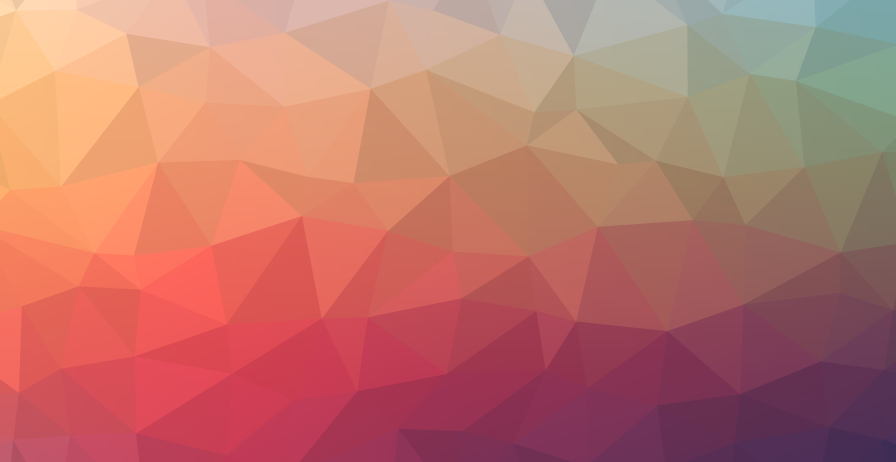
Give the GLSL for this background, as a WebGL 2 fragment shader.

```glsl
#version 300 es
precision highp float;

uniform vec2 u_resolution;
out vec4 fragColor;

const float TAU = 6.2831853;
const vec2 CELL = vec2(1.0 / 12.0, 0.1528);   // mesh pitch, share of canvas
const float BASE_HEIGHT = 0.025;              // height of mesh row 0
const vec2 JITTER = vec2(0.68, 0.28);
const float WAVE_COUNT = 2.55;
const float WAVE_HEIGHT = 0.28;
const float FACET_CONTRAST = 0.055;

// Where each mesh row crests, from the bottom row up
const float CREST[7] = float[7](0.50, 0.55, 0.51, 0.36, 0.63, 0.47, 0.44);

vec2 hash2(vec2 p) {
    vec3 q = fract(p.xyx * vec3(0.1031, 0.1030, 0.0973));
    q += dot(q, q.yzx + 33.33);
    return fract((q.xx + q.yz) * q.zy);
}

float cross2(vec2 a, vec2 b) {
    return a.x * b.y - a.y * b.x;
}

// Horizontal ramp with stops at 0, 1/4, 1/2 and 1
vec3 ramp(vec3 left, vec3 quarter, vec3 middle, vec3 right, float x) {
    vec3 color = mix(left, quarter, clamp(x * 4.0, 0.0, 1.0));
    color = mix(color, middle, clamp(x * 4.0 - 1.0, 0.0, 1.0));
    return mix(color, right, clamp(x * 2.0 - 1.0, 0.0, 1.0));
}

// Six ramps stacked from the bottom to the top
vec3 sunset(vec2 uv) {
    float x = uv.x;
    float y = uv.y * 5.0;
    vec3 plum = ramp(vec3(0.72, 0.34, 0.41), vec3(0.75, 0.22, 0.33),
                     vec3(0.49, 0.19, 0.33), vec3(0.25, 0.18, 0.34), x);
    vec3 crimson = ramp(vec3(0.90, 0.37, 0.36), vec3(0.87, 0.26, 0.32),
                        vec3(0.67, 0.20, 0.32), vec3(0.36, 0.20, 0.33), x);
    vec3 coral = ramp(vec3(0.98, 0.50, 0.37), vec3(0.95, 0.37, 0.34),
                      vec3(0.80, 0.37, 0.35), vec3(0.47, 0.33, 0.34), x);
    vec3 amber = ramp(vec3(0.99, 0.68, 0.42), vec3(0.94, 0.56, 0.42),
                      vec3(0.80, 0.52, 0.39), vec3(0.50, 0.51, 0.40), x);
    vec3 sand = ramp(vec3(0.99, 0.76, 0.50), vec3(0.94, 0.65, 0.51),
                     vec3(0.81, 0.63, 0.49), vec3(0.48, 0.63, 0.53), x);
    vec3 haze = ramp(vec3(0.99, 0.83, 0.67), vec3(0.91, 0.72, 0.68),
                     vec3(0.79, 0.70, 0.67), vec3(0.48, 0.68, 0.71), x);
    vec3 color = mix(plum, crimson, clamp(y, 0.0, 1.0));
    color = mix(color, coral, clamp(y - 1.0, 0.0, 1.0));
    color = mix(color, amber, clamp(y - 2.0, 0.0, 1.0));
    color = mix(color, sand, clamp(y - 3.0, 0.0, 1.0));
    return mix(color, haze, clamp(y - 4.0, 0.0, 1.0));
}

// Mesh vertex in height units: jittered grid riding on a wave per row
vec2 meshVertex(vec2 id, float aspect) {
    vec2 grid = id + (hash2(id + 17.0) - 0.5) * JITTER;
    float crest = CREST[int(clamp(id.y, 0.0, 6.0))];
    grid.y += WAVE_HEIGHT * cos(TAU * WAVE_COUNT * (grid.x * CELL.x - crest));
    return (grid * CELL + vec2(0.0, BASE_HEIGHT)) * vec2(aspect, 1.0);
}

// Signed distance to an edge, positive on its left
float edgeDistance(vec2 p, vec2 a, vec2 b) {
    return cross2(b - a, p - a) / length(b - a);
}

// Facet color in rgb, weighted by its pixel coverage in alpha
vec4 facet(vec2 p, vec2 a, vec2 b, vec2 c, vec2 seed, float aspect, float pixel) {
    float inside = min(edgeDistance(p, a, b),
                       min(edgeDistance(p, b, c), edgeDistance(p, c, a)));
    float coverage = clamp(inside / pixel + 0.5, 0.0, 1.0);
    vec2 samplePoint = mix((a + b + c) / 3.0, p, 0.25);
    vec3 color = sunset(samplePoint / vec2(aspect, 1.0));
    color *= 1.0 + (hash2(seed).x - 0.5) * 2.0 * FACET_CONTRAST;
    return vec4(color, 1.0) * coverage;
}

// One mesh cell, split along its Delaunay diagonal
vec4 meshCell(vec2 p, vec2 id, float aspect, float pixel) {
    vec2 a = meshVertex(id, aspect);
    vec2 b = meshVertex(id + vec2(1.0, 0.0), aspect);
    vec2 c = meshVertex(id + vec2(1.0, 1.0), aspect);
    vec2 d = meshVertex(id + vec2(0.0, 1.0), aspect);
    float angleSum = cross2(b - a, d - a) * dot(d - c, b - c)
                   + dot(b - a, d - a) * cross2(d - c, b - c);
    if (angleSum > 0.0) {
        vec2 first = a;
        a = b;
        b = c;
        c = d;
        d = first;
    }
    return facet(p, a, b, c, id + 41.3, aspect, pixel)
         + facet(p, a, c, d, id + 73.7, aspect, pixel);
}

void main() {
    float aspect = u_resolution.x / u_resolution.y;
    vec2 uv = gl_FragCoord.xy / u_resolution;
    vec2 p = uv * vec2(aspect, 1.0);
    vec2 home = floor((uv - vec2(0.0, BASE_HEIGHT)) / CELL);

    vec4 total = vec4(0.0);
    for (int y = -1; y <= 1; y++) {
        for (int x = -1; x <= 1; x++) {
            vec2 id = home + vec2(x, y);
            total += meshCell(p, id, aspect, 1.0 / u_resolution.y);
        }
    }
    vec3 color = total.a > 0.001 ? total.rgb / total.a : sunset(uv);
    fragColor = vec4(color, 1.0);
}
```
